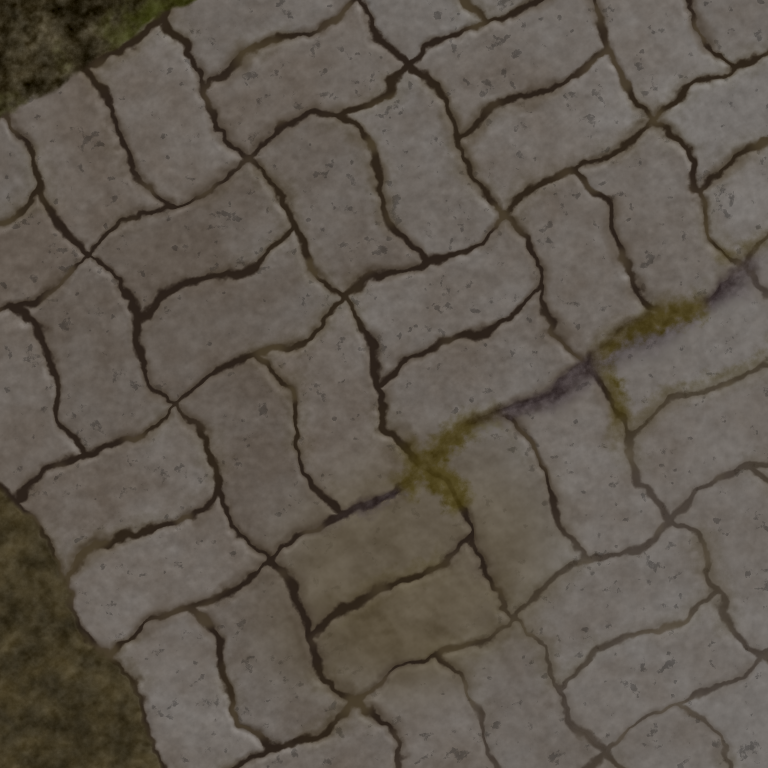
A WebGL 2 fragment shader for this texture:

```glsl
#version 300 es
precision highp float;

uniform vec2 u_resolution;
out vec4 fragColor;

#define CELL_SIZE vec2(0.243, 0.226)
#define GRID_ORIGIN vec2(0.44, 0.597)
#define GRID_ANGLE 0.54
#define ZIGZAG 0.058
#define ROUGHNESS 0.10
#define CRACK_WIDTH 0.019
#define RELIEF 0.085
#define GRAIN 0.085
#define CRACK_COLOR vec3(0.15, 0.115, 0.09)
#define SOIL_COLOR vec3(0.24, 0.21, 0.14)
#define WARM_STONE vec3(0.375, 0.338, 0.303)
#define COOL_STONE vec3(0.448, 0.428, 0.410)

float hash(vec2 p) {
    return fract(sin(dot(p, vec2(127.1, 311.7))) * 43758.5453);
}

float noise(vec2 p) {
    vec2 i = floor(p), f = fract(p);
    f = f * f * (3.0 - 2.0 * f);
    return mix(mix(hash(i), hash(i + vec2(1, 0)), f.x),
               mix(hash(i + vec2(0, 1)), hash(i + vec2(1, 1)), f.x), f.y);
}

float fbm(vec2 p) {
    float sum = 0.0, amp = 0.5;
    for (int i = 0; i < 5; i++) {
        sum += amp * noise(p);
        p = mat2(1.6, 1.2, -1.2, 1.6) * p + 3.7;
        amp *= 0.5;
    }
    return sum;
}

// Canvas position to paving grid, one unit per pair of pavers
vec2 toGrid(vec2 uv) {
    float c = cos(GRID_ANGLE), s = sin(GRID_ANGLE);
    return mat2(c, -s, s, c) * (uv - GRID_ORIGIN) / CELL_SIZE;
}

// Interlocking zigzag edges with chips and slight displacement
vec2 warpEdges(vec2 g) {
    vec2 wave = asin(0.97 * sin(6.28318 * g.yx)) / 1.3;
    vec2 wear = vec2(fbm(g * 7.0), fbm(g * 7.0 + 31.0)) - 0.48;
    vec2 chips = vec2(noise(g * 24.0 + 3.0), noise(g * 24.0 + 57.0)) - 0.5;
    vec2 drift = vec2(noise(g * 1.3 + 8.0), noise(g * 1.3 + 19.0)) - 0.5;
    return g + wave * vec2(1, -1) * ZIGZAG + wear * ROUGHNESS + chips * 0.018 + drift * 0.10;
}

// x: distance inside the paver edge, yz: paver identity
vec3 paver(vec2 g) {
    vec2 w = warpEdges(g);
    vec2 cell = floor(w), f = w - cell;
    if (mod(cell.x + cell.y, 2.0) > 0.5) f = f.yx;
    float side = step(0.5, f.x);
    vec2 q = abs(f - vec2(0.25 + 0.5 * side, 0.5)) - vec2(0.25, 0.5) + 0.03;
    float d = 0.03 - length(max(q, 0.0)) - min(max(q.x, q.y), 0.0);
    return vec3(d, cell + side * vec2(0.37, 0.61));
}

float height(vec2 g) {
    return smoothstep(0.0, 0.05, paver(g).x) * 0.8 + 0.75 * fbm(g * 13.0);
}

void main() {
    vec2 uv = gl_FragCoord.xy / u_resolution;
    vec2 g = toGrid(uv);
    vec2 warped = warpEdges(g);
    vec3 stone = paver(g);
    float edge = stone.x;
    float broad = fbm(g * 1.7 + 5.0);
    float mottle = fbm(g * 7.0 + 90.0);
    float fine = fbm(g * 26.0);

    // Pavers: individual tint, stains and a cooler tone to the right
    float tint = hash(stone.yz + 4.0);
    float cool = 0.31 + 0.45 * tint + 1.0 * (broad - 0.5) + 0.8 * (mottle - 0.48) + 0.6 * (uv.x - 0.45);
    vec3 color = mix(WARM_STONE, COOL_STONE, clamp(cool, 0.0, 1.1));
    color *= 0.97 + 0.05 * hash(stone.zy + 9.0);
    color += (fine - 0.48) * GRAIN;
    color *= 1.0 - 0.22 * smoothstep(0.66, 0.78, fbm(g * 19.0 + 2.0));

    // Sunken, earth-stained area below the ledge
    float sunken = 1.0 - smoothstep(0.4, 1.0, length((g - vec2(-0.4, -1.5)) * vec2(0.9, 1.1)));
    color = mix(color, vec3(0.35, 0.31, 0.24) + 0.16 * (mottle - 0.48), sunken * (0.4 + 0.7 * broad));

    // Worn shoulders and soft grooves, partly filled toward the lower right
    float silted = smoothstep(1.65, 2.15, 0.5 * g.x - g.y);
    float open = 1.0 - 0.6 * silted;
    float wornWidth = 0.03 + 0.14 * noise(g * 4.0) * noise(g * 9.0 + 6.0);
    float worn = 1.0 - smoothstep(0.0, wornWidth, edge);
    color = mix(color, vec3(0.30, 0.26, 0.215), 0.75 * worn * open);
    float light = height(g) - height(g + vec2(0.02, 0.017));
    float lit = 0.6 + 0.8 * noise(g * 3.0 + 77.0);
    color += clamp(light, -0.8, 0.8) * RELIEF * lit * open;

    // Dark, broken cracks within the grooves
    float gap = noise(g * 5.0 + 13.0);
    float width = CRACK_WIDTH * (0.15 + 1.1 * gap * gap + 0.6 * noise(g * 17.0 + 5.0));
    float crack = 1.0 - smoothstep(width * 0.5, width + 0.009, edge);
    float depth = smoothstep(0.12, 0.5, noise(g * 7.0 + 40.0));
    vec3 crackFill = mix(vec3(0.27, 0.23, 0.175), CRACK_COLOR, depth);
    color = mix(color, crackFill, crack * (1.0 - 0.5 * silted) * 0.92);

    // Shadowed ledge with a little moss at its foot
    float drop = -1.0 - warped.y;
    float span = smoothstep(-0.8, -0.2, g.x) * (1.0 - smoothstep(1.8, 2.3, g.x));
    float foot = 0.07 + 0.28 * noise(g * 3.0 + 21.0) * smoothstep(-0.5, 1.6, g.x) + 0.12 * (fine - 0.5);
    float ledge = smoothstep(-0.05, 0.01, drop) * (1.0 - smoothstep(0.01, foot, drop)) * span;
    color = mix(color, vec3(0.25, 0.215, 0.22) + 0.3 * (fine - 0.5), ledge * 0.85);
    float mossBand = span * (1.0 - smoothstep(0.05, 0.4, abs(drop - 0.15)));
    float mossSeam = (1.0 - smoothstep(0.0, 0.12, edge + 0.1 * (fine - 0.5))) * (0.1 + mossBand);
    float moss = mossSeam * smoothstep(0.45, 0.7, noise(g * 2.6 + 16.0));
    color = mix(color, vec3(0.29, 0.25, 0.09) + 0.15 * (fine - 0.5), clamp(moss, 0.0, 0.75));

    // Bare soil and growth beyond the paved border
    float ragged = 0.16 * (fbm(g * 7.0 + 50.0) - 0.5);
    float verge = smoothstep(1.93, 1.98, g.y + ragged);
    float dirt = smoothstep(1.98, 2.03, -warped.x);
    float clumps = fbm(g * 9.0 + 70.0);
    vec3 soil = SOIL_COLOR * (0.65 + 0.75 * clumps) + (fine - 0.5) * 0.16;
    float green = smoothstep(0.4, 0.7, broad + 0.3 * (clumps - 0.5));
    vec3 growth = mix(soil * 0.8, vec3(0.21, 0.22, 0.07), green) + (clumps - 0.5) * 0.2 + (fine - 0.5) * 0.15;
    color = mix(color, soil, dirt);
    color = mix(color, growth, verge);

    fragColor = vec4(clamp(color, 0.0, 1.0), 1.0);
}
```
